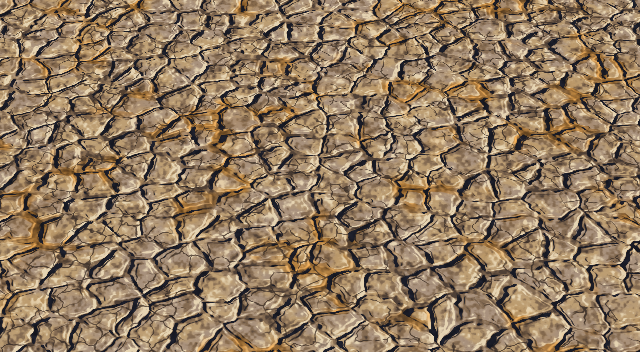
Reproduce this texture procedurally as a WebGL 1 fragment shader.

```glsl
precision highp float;
// Sunbaked cracked mud: crumbly plates in low side light with deep shadowed gaps.
uniform vec2 u_resolution;

const vec3 SHADOW = vec3(0.09, 0.10, 0.145);
const vec3 UMBER = vec3(0.31, 0.25, 0.21);
const vec3 BROWN = vec3(0.52, 0.42, 0.32);
const vec3 GREY_CLAY = vec3(0.66, 0.57, 0.49);
const vec3 OCHRE_CLAY = vec3(0.74, 0.62, 0.45);
const vec3 PALE = vec3(0.90, 0.83, 0.70);
const vec3 RUST = vec3(0.66, 0.43, 0.15);
const vec2 TO_LIGHT = vec2(0.93, -0.36);

vec2 hash2(vec2 p) {
  vec3 q = fract(p.xyx * vec3(0.1031, 0.1030, 0.0973));
  q += dot(q, q.yzx + 33.33);
  return fract((q.xx + q.yz) * q.zy);
}

vec2 noise2(vec2 p) {
  vec2 i = floor(p), f = fract(p);
  f = f * f * (3.0 - 2.0 * f);
  vec2 low = mix(hash2(i), hash2(i + vec2(1.0, 0.0)), f.x);
  vec2 high = mix(hash2(i + vec2(0.0, 1.0)), hash2(i + 1.0), f.x);
  return mix(low, high, f.y);
}

float fbm(vec2 p) {
  float sum = 0.0, gain = 0.5;
  for (int i = 0; i < 4; i++) {
    sum += gain * noise2(p).x;
    p = mat2(1.6, 1.2, -1.2, 1.6) * p + 5.3;
    gain *= 0.5;
  }
  return sum / 0.9375;
}

// Distance to the nearest border between irregular cells.
float borderDistance(vec2 p, float jitter) {
  vec2 cell = floor(p), f = fract(p), nearest = vec2(0.0);
  float best = 8.0;
  for (int y = -1; y <= 1; y++) for (int x = -1; x <= 1; x++) {
    vec2 o = vec2(float(x), float(y));
    vec2 r = o + 0.5 + jitter * (hash2(cell + o) - 0.5) - f;
    float d = dot(r, r);
    if (d < best) { best = d; nearest = r; }
  }
  float border = 8.0;
  for (int y = -1; y <= 1; y++) for (int x = -1; x <= 1; x++) {
    vec2 o = vec2(float(x), float(y));
    vec2 r = o + 0.5 + jitter * (hash2(cell + o) - 0.5) - f;
    vec2 apart = r - nearest;
    if (dot(apart, apart) > 0.0001)
      border = min(border, dot(0.5 * (r + nearest), normalize(apart)));
  }
  return border;
}

// Plates rise from the gaps in two steps: a crumbled ledge and a flat top.
float plateHeight(vec2 g) {
  vec2 rough = noise2(g * 5.5) - 0.5;
  vec2 warped = g + 0.35 * (noise2(g * 1.2) - 0.5) + 0.13 * rough;
  float edge = borderDistance(warped, 0.85);
  vec2 vary = noise2(g * 0.9 + 7.0);
  float gap = mix(0.015, 0.115, vary.x);
  float ledge = smoothstep(gap - 0.03, gap + 0.045, edge);
  float rim = gap + 0.04 + 0.10 * vary.y;
  float top = smoothstep(rim, rim + 0.06, edge + 0.10 * rough.y);
  return 0.65 * ledge + 0.35 * top + 0.10 * noise2(g * 9.0).x;
}

// Thin broken fissures across the plate tops.
float fissure(vec2 g) {
  vec2 bent = g * 1.7 + 0.5 * noise2(g * 3.0) + 0.12 * noise2(g * 11.0);
  float line = 1.0 - smoothstep(0.008, 0.06, borderDistance(bent, 0.9));
  return line * smoothstep(0.38, 0.62, noise2(g * 1.6 + 3.0).y);
}

vec3 clayRamp(float tone, vec3 clay) {
  vec3 c = mix(UMBER, BROWN, smoothstep(0.0, 0.25, tone));
  c = mix(c, clay, smoothstep(0.25, 0.48, tone));
  return mix(c, PALE, smoothstep(0.55, 0.85, tone));
}

// Receding ground plane: plates shrink and flatten toward the top.
vec2 groundPoint(vec2 p, float horizon, float centre) {
  return vec2(29.6 * (p.x - centre), 136.0) / (horizon - p.y);
}

void main() {
  vec2 p = gl_FragCoord.xy / u_resolution.y;
  float aspect = u_resolution.x / u_resolution.y;
  vec2 g = groundPoint(p, 3.4, 0.5 * aspect);
  float height = plateHeight(g);

  // March toward the low sun to find cast shadow and the lit slope.
  float blocked = 0.0, slope = 0.0;
  for (int i = 1; i <= 5; i++) {
    float t = 0.06 * float(i);
    float ahead = plateHeight(g + TO_LIGHT * t);
    if (i == 1) slope = height - ahead;
    blocked = max(blocked, ahead - height - 3.2 * t);
  }
  float shadow = smoothstep(0.03, 0.22, blocked);

  // Surface tone and crumbly grain.
  float grain = noise2(p * 120.0).x - 0.5;
  float tone = 0.47 + 0.85 * slope + 0.9 * (fbm(g * 3.5) - 0.5) + 0.40 * grain;
  tone -= 0.22 * (1.0 - smoothstep(0.1, 0.7, height));
  float crack = fissure(g);
  tone -= 0.25 * crack;

  vec3 clay = mix(GREY_CLAY, OCHRE_CLAY, smoothstep(0.35, 0.65, fbm(g * 1.8 + 11.0)));
  vec3 color = clayRamp(tone, clay);

  // Rusty crumbs gather on the ledges, mostly far and to the right.
  float stain = smoothstep(0.48, 0.75, fbm(g * 0.8 + 20.0) + 0.08 * (p.x / aspect + p.y - 1.0));
  float ledgeMask = 1.0 - smoothstep(0.65, 1.05, height);
  color = mix(color, RUST * (0.65 + 0.7 * tone), stain * (0.15 + 0.6 * ledgeMask));

  color = mix(color, UMBER * 0.75, 0.7 * crack);
  color = mix(color, SHADOW * (1.0 + 0.5 * grain), 0.97 * shadow);
  gl_FragColor = vec4(clamp(color, 0.0, 1.0), 1.0);
}
```
